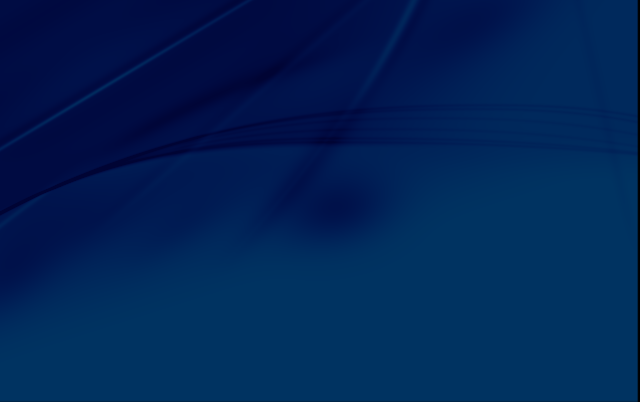
A WebGL 2 fragment shader for this background:

```glsl
#version 300 es
precision highp float;
// Deep blue silk: broad tonal fields joined along arches that fan out of a knot,
// crossed by diagonal light streaks. Everything shapes one scalar tone,
// which a two-channel ramp turns into navy to teal at the end.
uniform vec2 u_resolution;
out vec4 fragColor;

const float HEIGHT = 0.63;               // canvas height when its width is 1
const vec2 KNOT = vec2(0.078, 0.333);    // meeting point of all arches

// Bell-shaped falloff
float bell(float d, float width) {
    float q = d / width;
    return exp(-q * q);
}

// Soft elliptical patch, turned by an angle
float patchMask(vec2 p, vec2 centre, vec2 radius, float angle) {
    float c = cos(angle), s = sin(angle);
    vec2 d = p - centre;
    vec2 q = vec2(c * d.x + s * d.y, c * d.y - s * d.x) / radius;
    return exp(-dot(q, q));
}

// Height of an arch leaving the knot; droop sets how fast it falls past its peak
float archHeight(float x, float rise, float span, float droop) {
    float d = 1.0 - (x - KNOT.x) / span;
    d = d < 0.0 ? -d * droop : d;
    return KNOT.y + rise * (1.0 - pow(d, 2.4));
}

// Signed distance to the line a-b, positive on its upper left
float lineDistance(vec2 p, vec2 a, vec2 b) {
    vec2 dir = normalize(b - a);
    return dot(p - a, vec2(-dir.y, dir.x));
}

// Tone of the open field under the arches
float lowerTone(vec2 p) {
    float slope = 0.174 - p.y + 0.32 * p.x;
    float tone = mix(0.4, 1.0, smoothstep(-0.13, 0.13, slope));
    tone = mix(tone, 0.24, 0.85 * patchMask(p, vec2(0.525, 0.305), vec2(0.085, 0.055), 0.2));
    tone = mix(tone, 0.28, 0.8 * patchMask(p, vec2(0.02, 0.215), vec2(0.1, 0.05), 0.7));
    tone = mix(tone, 0.3, 0.6 * patchMask(p, vec2(0.13, 0.285), vec2(0.1, 0.04), 0.4));
    tone = mix(tone, 0.4, 0.5 * patchMask(p, vec2(0.29, 0.285), vec2(0.09, 0.03), 0.6));
    return tone;
}

// Tone of the folded cloth above the arches
float upperTone(vec2 p) {
    float tone = mix(0.31, 0.8, smoothstep(0.55, 0.95, p.x + 0.6 * (HEIGHT - p.y)));
    tone = mix(tone, 0.27, 0.8 * patchMask(p, vec2(0.73, 0.59), vec2(0.13, 0.05), 0.5));
    tone = mix(tone, 0.5, 0.5 * patchMask(p, vec2(0.5, 0.5), vec2(0.1, 0.03), 0.5));
    float ridge = p.y - archHeight(p.x, 0.26, 0.9, 1.0);
    float left = 1.0 - smoothstep(0.4, 0.65, p.x);
    tone = mix(tone, 0.21, left * smoothstep(-0.01, 0.02, ridge));
    tone = mix(tone, 0.36, 0.8 * patchMask(p, vec2(0.14, 0.53), vec2(0.15, 0.045), 0.55));
    float shade = smoothstep(0.1, 0.25, p.x) * (1.0 - smoothstep(0.42, 0.58, p.x));
    return tone - 0.15 * shade * bell(ridge, 0.014);
}

// Thin dark creases spread between the lowest and highest arch
float creases(vec2 p) {
    float sum = 0.0;
    for (int i = 0; i < 6; i++) {
        float k = smoothstep(0.0, 1.0, float(i) / 5.0);
        float y = archHeight(p.x, mix(0.074, 0.132, k), mix(0.43, 0.69, k), mix(0.5, 1.3, k));
        float strength = mix(0.07, 0.16, abs(2.0 * k - 1.0));
        sum += strength * bell(p.y - y, 0.0025);
    }
    return sum * mix(1.0, 0.75, p.x);
}

void main() {
    vec2 uv = gl_FragCoord.xy / u_resolution;
    vec2 p = uv * vec2(1.0, HEIGHT);

    // Join both fields along the lowest arch, softer toward the right
    float under = archHeight(p.x, 0.068, 0.43, 0.5) - p.y;
    float soft = mix(0.004, 0.05, smoothstep(0.3, 0.9, p.x));
    float tone = mix(upperTone(p), lowerTone(p), smoothstep(-soft, soft, under));
    float glowSpan = smoothstep(0.04, 0.2, p.x) * (1.0 - smoothstep(0.5, 0.75, p.x));
    tone += 0.17 * glowSpan * exp(-max(under, 0.0) / 0.03) * smoothstep(-0.004, 0.004, under);
    tone -= creases(p);

    // Pale fold from the knot to the left edge
    float fold = p.y - archHeight(p.x, 0.26, 0.9, 1.0);
    tone += 0.25 * bell(fold, 0.005) * (1.0 - smoothstep(0.06, 0.1, p.x));

    // Bright upper left streak with silk bands beside it
    float ray = lineDistance(p, vec2(0.0, 0.396), vec2(0.39, HEIGHT));
    float above = smoothstep(0.36, 0.42, p.y);
    tone += 0.025 * above * (1.0 - smoothstep(0.3, 0.5, p.x)) * sin(ray * 75.0);
    tone -= 0.1 * above * bell(ray - 0.009, 0.007);
    tone += mix(0.3, 0.6, bell(p.x - 0.15, 0.14)) * bell(ray, 0.0028);

    // Curved streak: bright at the top, a dark band further down
    float drop = HEIGHT - p.y;
    float bend = 0.85 * (p.x - 0.647 + 0.48 * drop + 0.55 * drop * drop);
    float lit = 1.0 - smoothstep(0.03, 0.24, drop);
    float band = smoothstep(0.12, 0.24, drop) * (1.0 - smoothstep(0.28, 0.45, drop));
    tone += lit * (0.38 * bell(bend, 0.006) - 0.12 * bell(bend - 0.014, 0.009));
    tone -= band * (0.25 * bell(bend, 0.022) - 0.06 * bell(bend + 0.004, 0.004));

    // Faint crossing folds in the middle and at the right
    float faint = lineDistance(p, vec2(0.169, 0.279), vec2(0.573, HEIGHT));
    float reach = smoothstep(0.24, 0.36, p.y);
    tone += reach * (0.07 * bell(faint, 0.005) - 0.06 * bell(faint - 0.012, 0.009));
    float side = lineDistance(p, vec2(0.99, 0.25), vec2(0.91, 0.6));
    tone -= 0.06 * bell(side, 0.008) * smoothstep(0.2, 0.35, p.y);

    // Colour ramp and dark rims
    tone = clamp(tone, 0.08, 1.0);
    vec3 colour = vec3(0.0, 0.2 * tone, 0.38 * pow(tone, 0.25));
    colour *= 1.0 - smoothstep(0.995, 0.998, uv.x);
    colour *= mix(0.75, 1.0, smoothstep(0.001, 0.005, uv.y));
    fragColor = vec4(colour, 1.0);
}
```
